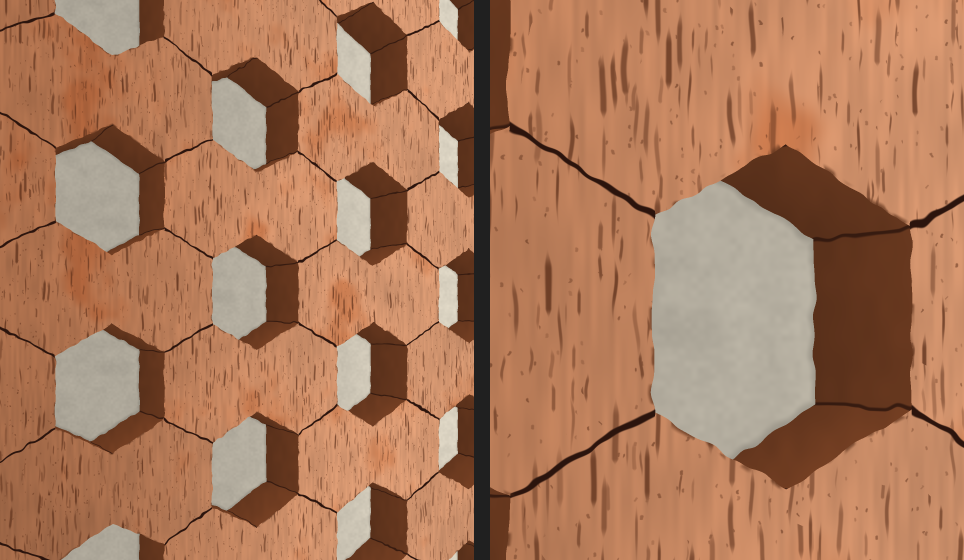
Left: the whole. Right: its middle third, enlarged.
This pattern is drawn by a Shadertoy shader. Its source:

```glsl
// Terracotta hexagon cladding seen at a slant, with hexagonal wells opening on a grey wall.
// Screen points are projected onto the front and back planes; the segment joining both
// is clipped against the well's prism to find the inner wall or the grey floor.
#define VANISH vec2(2.5716, 0.561)  // horizon point, in canvas heights, y down
#define SLANT 0.15                  // rise of a sloped hexagon edge per half width
#define TIP 0.325                   // centre to tip of a hexagon
#define DEPTH 1.11                  // back plane distance relative to the front
#define JOINT 0.0017                // half width of the joints
#define WEAR 0.75                   // strength of the dark grain slits
#define CLAY_SHADE vec3(0.71, 0.46, 0.315)
#define CLAY_LIGHT vec3(0.84, 0.595, 0.445)
#define RECESS vec3(0.37, 0.20, 0.11)
#define CONCRETE vec3(0.69, 0.665, 0.61)
#define INK vec3(0.17, 0.08, 0.05)
#define AA 3

float hash(vec2 p) {
    vec3 q = fract(vec3(p.xyx) * 0.1031);
    q += dot(q, q.yzx + 33.33);
    return fract((q.x + q.y) * q.z);
}

float noise(vec2 p) {
    vec2 i = floor(p), f = fract(p);
    f = f * f * (3.0 - 2.0 * f);
    return mix(mix(hash(i), hash(i + vec2(1, 0)), f.x),
               mix(hash(i + vec2(0, 1)), hash(i + 1.0), f.x), f.y);
}

float fbm(vec2 p) {
    float sum = 0.0, amp = 0.5;
    for (int i = 0; i < 4; i++) {
        sum += amp * noise(p);
        p = p * 2.03 + 7.1;
        amp *= 0.5;
    }
    return sum;
}

// 1 on the hexagon outline, smaller inside
float hexNorm(vec2 p) {
    p = abs(p);
    return max(p.x, (p.y + SLANT * p.x) / TIP);
}

// Scattered vertical slits, one candidate per cell
float slits(vec2 p, vec2 density, float amount) {
    p *= density;
    p.x += 0.5 * (noise(p * vec2(0.2, 2.0)) - 0.5);
    float column = floor(p.x);
    p.y += 17.0 * hash(vec2(column, 3.7));
    vec2 cell = vec2(column, floor(p.y)), f = fract(p);
    float pick = hash(cell + 11.3), size = hash(cell + 47.9);
    float taper = smoothstep(0.0, 0.3, f.y) * smoothstep(1.0, 0.4 + 0.5 * size, f.y);
    float halfWidth = (0.1 + 0.22 * size) * taper;
    float body = 1.0 - smoothstep(halfWidth * 0.5, halfWidth + 0.08, abs(f.x - 0.5));
    return body * taper * step(pick, amount) * (0.35 + 0.65 * hash(cell + 83.1));
}

vec3 clay(vec2 p, vec2 tile, vec2 screen) {
    vec3 col = mix(CLAY_SHADE, CLAY_LIGHT, smoothstep(0.05, 0.72, screen.x));
    col *= 0.97 + 0.06 * hash(tile * 2.0 + 40.0);
    col *= 1.0 - 0.10 * smoothstep(0.6, 1.0, screen.y) * smoothstep(0.5, 0.0, screen.x);
    float patches = fbm(p * vec2(0.9, 3.0) + 20.0 * tile);
    col *= 0.90 + 0.2 * patches;
    col = mix(col, col * vec3(0.91, 0.80, 0.70), smoothstep(0.5, 0.75, patches));
    col *= 0.95 + 0.1 * noise(p * vec2(24.0, 9.0));
    float grain = slits(p, vec2(13.0, 8.0), 0.10 + 0.28 * patches);
    grain = max(grain, 0.8 * slits(p + 5.3, vec2(21.0, 17.0), 0.26 * patches));
    grain = max(grain, 0.7 * slits(p + 9.1, vec2(24.0, 90.0), 0.05));
    return mix(col, vec3(0.34, 0.17, 0.09), WEAR * grain);
}

// Inner walls and floor; p is local on the front plane, ray leads to the back plane
vec3 well(vec2 p, vec2 ray, vec2 screen, float scale) {
    vec3 tone = RECESS;
    float t = 9.0;
    for (int i = 0; i < 3; i++) {
        vec2 n = i == 0 ? vec2(1, 0) : vec2(i == 1 ? SLANT : -SLANT, 1) / TIP;
        float b = dot(n, ray) + 1e-5;
        float leave = (sign(b) - dot(n, p)) / b;
        if (leave < t) {
            t = leave;
            tone = RECESS * (i == 0 ? 1.0 : b > 0.0 ? 1.12 : 0.97);
        }
    }
    if (t > 1.0) {
        vec2 q = (p + ray) * vec2(1.0, 4.0);
        vec3 col = CONCRETE * mix(0.98, 1.24, smoothstep(0.3, 0.82, screen.x));
        col *= 0.93 + 0.10 * fbm(q * 3.0 + screen * 9.0) + 0.04 * noise(screen * 260.0);
        return col * (1.0 - 0.12 * smoothstep(0.93, 1.0, hexNorm(p + ray)));
    }
    // Dark seams where two inner walls meet
    vec2 e = p + ray * t;
    vec3 k = abs(vec3(e.x, (e.y + SLANT * e.x) / TIP, (e.y - SLANT * e.x) / TIP));
    float second = k.x + k.y + k.z - max(k.x, max(k.y, k.z)) - min(k.x, min(k.y, k.z));
    float seam = 1.0 - smoothstep(0.4, 1.2, (1.0 - second) * TIP * scale / JOINT);
    tone *= 1.06 - 0.14 * t + 0.06 * noise(screen * vec2(120.0, 60.0));
    return mix(tone, INK, 0.8 * seam);
}

vec3 scene(vec2 screen) {
    // Perspective: x in half hexagons, y in double rows
    float q = 1.0 / (VANISH.x - screen.x), scale = 0.15 / q;
    float v = (screen.y - VANISH.y) / scale;
    vec2 p = vec2(q * 58.08 - 27.49, v + 0.125);
    vec2 ray = vec2(q * 64.46 - 29.75, v * DEPTH + 0.125) - p;
    vec2 rough = vec2(noise(p * vec2(7, 28)), noise(p * vec2(9, 36) + 31.0)) - 0.5;
    vec2 w = p + rough * vec2(0.04, 0.012);

    // Two interleaved lattices of wells
    vec2 period = vec2(6, 1), cell = round(w / period);
    vec2 a = w - cell * period;
    vec2 b = w - (floor(w / period) + 0.5) * period;
    vec2 nearest = hexNorm(a) < hexNorm(b) ? a : b;
    float rim = hexNorm(nearest);
    if (rim < 1.0) return well(nearest, ray, screen, scale);

    // Paired hexagons form one tile, parted by sloped joints
    vec2 m = abs(a);
    float line = m.y - (TIP - 2.0 * SLANT) - SLANT * m.x;
    vec2 tile = cell + 0.5 * (line > 0.0 ? vec2(0, sign(a.y)) : vec2(sign(a.x), 0));
    vec3 col = clay(p, tile, screen);
    float joint = abs(line) * scale * 0.87 / (JOINT * (0.65 + 0.7 * noise(p * vec2(5, 20))));
    float span = step(1.0, m.x) * step(m.x, 2.0);
    col = mix(col, INK, span * (1.0 - smoothstep(0.7, 1.3, joint)));
    float chips = smoothstep(0.55, 0.8, noise(p * vec2(12, 45) + 3.0));
    return mix(col, RECESS, 0.7 * chips * smoothstep(1.035, 1.0, rim));
}

void mainImage(out vec4 fragColor, in vec2 fragCoord) {
    vec3 sum = vec3(0);
    for (int i = 0; i < AA * AA; i++) {
        vec2 offset = (vec2(i % AA, i / AA) + 0.5) / float(AA) - 0.5;
        vec2 s = (fragCoord + offset) / iResolution.y;
        sum += scene(vec2(s.x, 1.0 - s.y));
    }
    fragColor = vec4(sum / float(AA * AA), 1);
}
```
